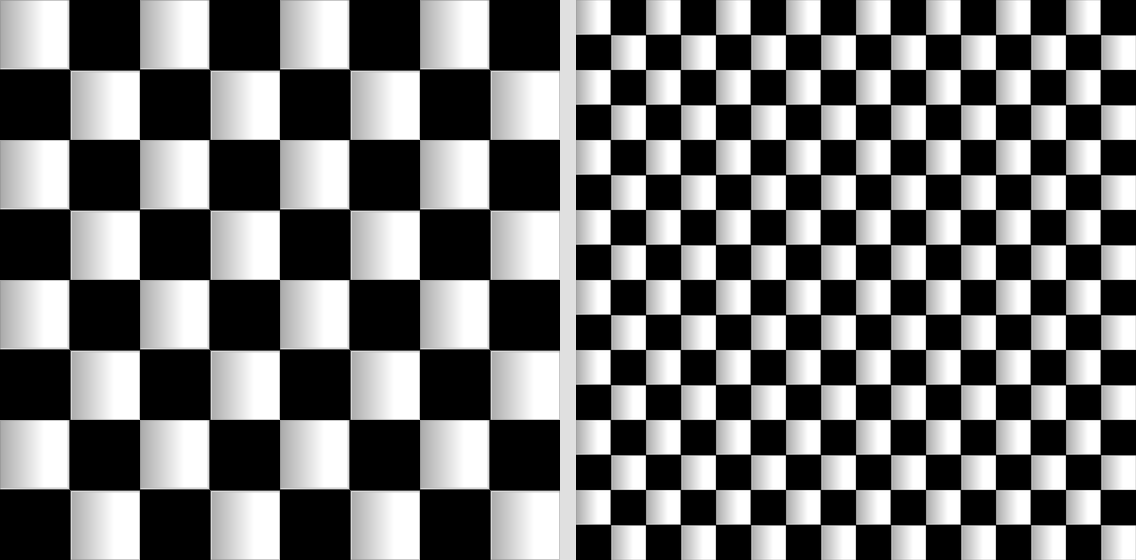
Left: one tile. Right: repeated 2 by 2.
Reproduce this pattern procedurally as a three.js fragment shader.

```glsl
#define CELLS 8.0          // squares across and down
#define SHADE_LEFT 0.665   // grey at the left of a light square
#define SHADE_SLOPE 0.53   // brightening per square width
#define FRINGE_GREY 0.19
#define RIM_GREY 0.96
#define GROOVE_GREY 0.70
#define FAR_GREY 0.55
#define FRINGE_END 0.012   // bevel bands, in square widths from the edge
#define RIM_END 0.023
#define GROOVE_END 0.033
#define FAR_END 0.007

varying vec2 vUv;

// Edge smoothed over one pixel: 0 below the edge, 1 above it
float softStep(float edge, float x, float pixel) {
  return clamp((x - edge) / pixel + 0.5, 0.0, 1.0);
}

// 1 on light squares, 0 on dark ones; the lower left square is dark
float checker(vec2 p, float pixel) {
  vec2 side = abs(mod(p + 0.5, 2.0) - 1.0) - 0.5;
  vec2 s = clamp(side / pixel + 0.5, 0.0, 1.0);
  return s.x + s.y - 2.0 * s.x * s.y;
}

// Horizontal ramp framed by thin bevel bands
float lightSquare(vec2 local, float oddRow, float pixel) {
  float grey = min(SHADE_LEFT + SHADE_SLOPE * local.x, 1.0);

  // Bevel lies left and top on even rows, right and bottom on odd rows
  vec2 inset = mix(vec2(local.x, 1.0 - local.y),
                   vec2(1.0 - local.x, local.y), oddRow);
  float bevel = min(inset.x, inset.y);
  float farEdge = 1.0 - max(inset.x, inset.y);

  grey = mix(min(grey, GROOVE_GREY), grey, softStep(GROOVE_END, bevel, pixel));
  grey = mix(RIM_GREY, grey, softStep(RIM_END, bevel, pixel));
  grey = mix(FAR_GREY, grey, softStep(FAR_END, farEdge, pixel));
  return mix(FRINGE_GREY, grey, softStep(FRINGE_END, bevel, pixel));
}

void main() {
  vec2 p = vUv * CELLS;
  float pixel = max(fwidth(p.x), fwidth(p.y));
  float oddRow = mod(floor(p.y), 2.0);
  float grey = lightSquare(fract(p), oddRow, pixel) * checker(p, pixel);
  gl_FragColor = vec4(vec3(grey), 1.0);
}
```
